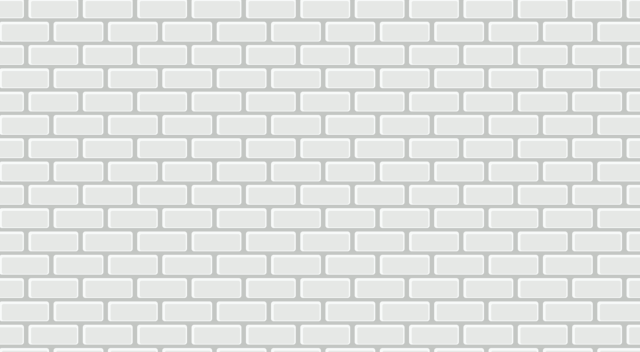
Give the GLSL for this pattern, as a Shadertoy shader.

```glsl
// Lengths are fractions of the canvas width
#define PITCH vec2(0.08496, 0.03642)
#define BRICK vec2(0.0779, 0.0310)
#define ORIGIN vec2(0.0409, -0.0052)
#define ROW_SHIFT 0.462
#define CORNER 0.0042
#define RIM_LIT 0.0041
#define RIM_FAR vec2(0.0021, 0.0012)
#define SOFTNESS 0.0013
#define MORTAR vec3(0.765, 0.775, 0.765)
#define FACE vec3(0.900, 0.910, 0.902)
#define HIGHLIGHT vec3(0.972, 0.980, 0.978)

float roundedBox(vec2 p, vec2 halfSize, float radius) {
    vec2 q = abs(p) - halfSize + radius;
    return length(max(q, 0.0)) + min(max(q.x, q.y), 0.0) - radius;
}

float coverage(float dist, float blur) {
    return 1.0 - smoothstep(-blur, blur, dist);
}

void mainImage(out vec4 fragColor, in vec2 fragCoord) {
    // Top-down coordinates, so courses are counted from the upper edge
    vec2 p = vec2(fragCoord.x, iResolution.y - fragCoord.y) / iResolution.x;
    float blur = max(SOFTNESS, 0.75 / iResolution.x);

    // Running bond: every other course is shifted sideways
    vec2 grid = (p - ORIGIN) / PITCH;
    grid.x -= ROW_SHIFT * mod(floor(grid.y), 2.0);
    vec2 local = (fract(grid) - 0.5) * PITCH;

    // The flat face sits off centre, leaving a wider rim at the top left
    vec2 faceCenter = 0.5 * (RIM_LIT - RIM_FAR);
    vec2 faceHalf = 0.5 * (BRICK - RIM_LIT - RIM_FAR);
    float brick = coverage(roundedBox(local, 0.5 * BRICK, CORNER), blur);
    float face = coverage(roundedBox(local - faceCenter, faceHalf, 0.7 * CORNER), blur);

    vec3 color = mix(MORTAR, mix(HIGHLIGHT, FACE, face), brick);
    fragColor = vec4(color, 1.0);
}
```
